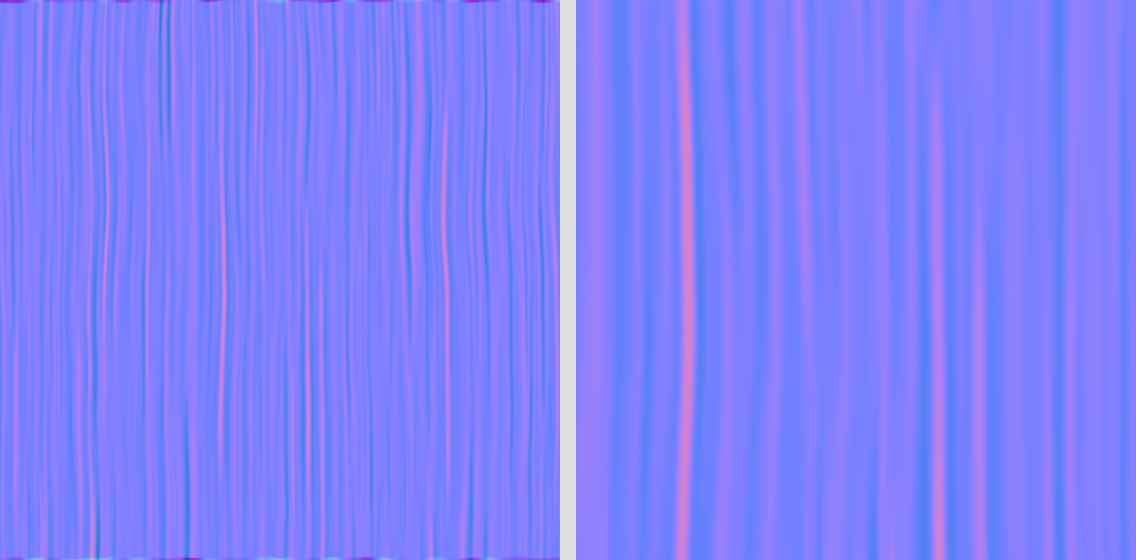
Left, the full canvas; right, a detail of the centre.
A WebGL 1 fragment shader for this texture map:

```glsl
precision highp float;

uniform vec2 u_resolution;

const int STREAK_LAYERS = 4;
const float STREAK_COLUMNS = 24.0;   // streak slots across the canvas, per layer
const float STREAK_ROWS = 1.1;       // streak slots up the canvas
const float STREAK_WIDTH_MIN = 0.0021;
const float STREAK_WIDTH_MAX = 0.0038;
const float SLOPE_FAINT = 0.08;
const float SLOPE_STRONG = 0.46;
const float FLANK_SLOPE = 0.33;      // opposite lean beside each streak
const vec2 FINE_GRAIN = vec2(170.0, 4.0);
const vec2 BROAD_GRAIN = vec2(90.0, 3.0);
const float FINE_SLOPE = 0.14;
const float BROAD_SLOPE = 0.09;
const vec2 SWAY_SCALE = vec2(5.0, 5.0);
const vec2 WOBBLE_SCALE = vec2(16.0, 11.0);
const float SWAY = 0.005;
const float WOBBLE = 0.0014;
const float RIM_WIDTH = 0.005;
const float RIM_SLOPE = 0.65;
const float RIM_BIAS = -0.1;
const float BLUE_FALLOFF = 0.43;

float hash(vec2 p) {
  return fract(sin(dot(p, vec2(127.1, 311.7))) * 43758.5453);
}

// Smooth signed noise along one column, shifted so that columns do not line up
float columnNoise(float column, float y) {
  y += 7.0 * hash(vec2(column, 3.7));
  float row = floor(y);
  float t = smoothstep(0.0, 1.0, y - row);
  return 2.0 * mix(hash(vec2(column, row)), hash(vec2(column, row + 1.0)), t) - 1.0;
}

float fiberNoise(vec2 p) {
  float column = floor(p.x);
  float t = smoothstep(0.0, 1.0, p.x - column);
  return mix(columnNoise(column, p.y), columnNoise(column + 1.0, p.y), t);
}

// Sideways difference of the noise, which averages out over wide areas
float fiberSlope(vec2 p) {
  return fiberNoise(p + vec2(0.5, 0.0)) - fiberNoise(p - vec2(0.5, 0.0));
}

// Slope of one long tapered streak, leaning left or right in turn
float streak(float x, float y, float column, float seed) {
  float v = y * STREAK_ROWS + hash(vec2(column, seed));
  vec2 id = vec2(column, floor(v) + seed);
  float along = fract(v);

  float start = 0.3 * hash(id + 11.3);
  float end = 1.0 - 0.3 * hash(id + 23.9);
  float taper = smoothstep(start, start + 0.16, along)
              * (1.0 - smoothstep(end - 0.16, end, along));

  float center = (column + hash(id + 37.1)) / STREAK_COLUMNS;
  float width = mix(STREAK_WIDTH_MIN, STREAK_WIDTH_MAX, hash(id + 41.7));
  width *= mix(0.6, 1.0, taper);
  float offset = (x - center) / width;
  float profile = exp(-0.5 * offset * offset)
                - FLANK_SLOPE * exp(-0.055 * offset * offset);

  float strength = hash(id + 53.3);
  float slope = mix(SLOPE_FAINT, SLOPE_STRONG, strength * strength);
  float side = 2.0 * mod(column, 2.0) - 1.0;
  return side * slope * taper * profile / (1.0 - FLANK_SLOPE);
}

float streaks(vec2 p) {
  float sum = 0.0;
  for (int layer = 0; layer < STREAK_LAYERS; layer++) {
    float seed = 19.0 * float(layer) + 5.0;
    float x = p.x + 0.137 * float(layer);
    float column = floor(x * STREAK_COLUMNS);
    for (int side = -1; side <= 1; side++) {
      sum += streak(x, p.y, column + float(side), seed);
    }
  }
  return sum;
}

// Ragged vertical tilt along the top and bottom borders
float rimSlope(vec2 p) {
  float border = min(p.y, 1.0 - p.y);
  float flip = step(0.5, p.y) * 31.0;
  float ragged = RIM_WIDTH * (1.0 + 0.5 * fiberNoise(vec2(p.x * 70.0, flip)));
  float mask = 1.0 - smoothstep(0.4 * ragged, 1.2 * ragged, border);
  float tilt = fiberNoise(vec2(p.x * 32.0, flip + 9.0)) + RIM_BIAS;
  return RIM_SLOPE * mask * tilt;
}

void main() {
  vec2 uv = gl_FragCoord.xy / u_resolution;

  // Bend the fibers gently sideways
  vec2 p = uv;
  p.x += SWAY * fiberNoise(uv * SWAY_SCALE)
       + WOBBLE * fiberNoise(uv * WOBBLE_SCALE + 40.0);

  // Sideways slope from grain and streaks
  vec2 slope;
  slope.x = FINE_SLOPE * fiberSlope(p * FINE_GRAIN)
          + BROAD_SLOPE * fiberSlope(p * BROAD_GRAIN + 200.0)
          + streaks(p);
  slope.y = rimSlope(uv);
  slope = clamp(slope, -0.7, 0.7);

  // Encode the surface direction as color
  float blue = 1.0 - BLUE_FALLOFF * dot(slope, slope);
  gl_FragColor = vec4(0.5 + 0.5 * slope, blue, 1.0);
}
```
